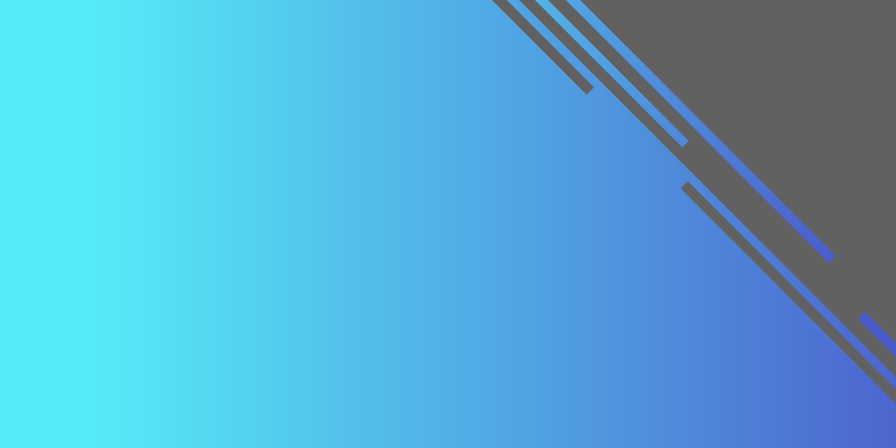
Give the GLSL for this background, as a WebGL 2 fragment shader.

```glsl
#version 300 es
precision highp float;
// Cyan-to-indigo horizontal ramp cut by a grey corner along a 45 degree edge,
// with square-ended diagonal stripes on both sides of the cut.
// Stripes are boxes in rotated coordinates: across and along the diagonal.
uniform vec2 u_resolution;
out vec4 fragColor;

// Cyan at 0, indigo at 1
vec3 ramp(float t) {
    return mix(vec3(0.335, 0.925, 0.975), vec3(0.30, 0.40, 0.81), clamp(t, 0.0, 1.1));
}

// Antialiased step, with the softness of one pixel on the diagonal
float edge(float distance) {
    return clamp(distance * u_resolution.y / 1.4142 + 0.5, 0.0, 1.0);
}

// Coverage of a box: q.x is across the stripe, q.y along it
float stripe(vec2 q, vec2 across, vec2 along) {
    return edge(q.x - across.x) * edge(across.y - q.x)
         * edge(q.y - along.x) * edge(along.y - q.y);
}

void main() {
    // Canvas is 2 wide and 1 high
    vec2 p = gl_FragCoord.xy / u_resolution * vec2(2.0, 1.0);
    vec2 q = vec2(p.x + p.y - 1.0, p.x + 1.0 - p.y);
    vec3 grey = vec3(0.38);

    // Flat cyan margin, then the even ramp
    vec3 color = ramp((p.x - 0.195) / 1.805);

    // Faint hairline near the lower right corner
    color = mix(color, vec3(0.30, 0.42, 0.74), 0.4 * stripe(q, vec2(1.050, 1.054), vec2(2.65, 4.0)));

    // Grey corner and the two grey stripes beside it
    color = mix(color, grey, edge(q.x - 1.159));
    color = mix(color, grey, stripe(q, vec2(1.098, 1.131), vec2(-1.0, 1.521)));
    color = mix(color, grey, stripe(q, vec2(1.099, 1.131), vec2(1.940, 4.0)));

    // Coloured stripes over the grey, darkening downwards
    color = mix(color, ramp(0.43 + 0.50 * (q.y - 1.21)), stripe(q, vec2(1.194, 1.223), vec2(-1.0, 1.852)));
    color = mix(color, ramp(0.53 + 0.46 * (q.y - 1.28)), stripe(q, vec2(1.263, 1.295), vec2(-1.0, 2.438)));
    color = mix(color, ramp(1.08), stripe(q, vec2(1.203, 1.235), vec2(2.628, 4.0)));

    fragColor = vec4(color, 1.0);
}
```
